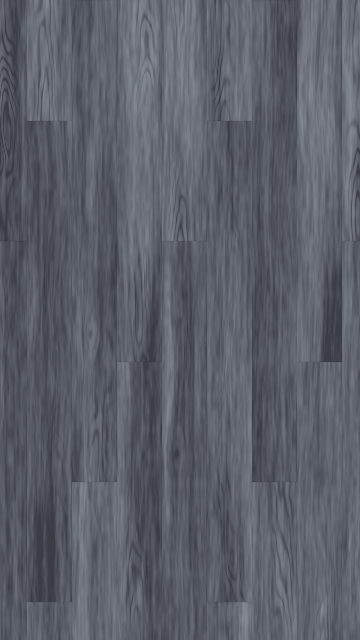
Reproduce this texture procedurally as a Shadertoy shader.

```glsl
// Blue-grey wood plank floor: eight columns of long boards with stepped end joints

float hash(vec2 p) {
    return fract(sin(dot(p, vec2(127.1, 311.7))) * 43758.5453);
}

float noise(vec2 p) {
    vec2 i = floor(p), f = fract(p);
    f = f * f * (3.0 - 2.0 * f);
    return mix(mix(hash(i), hash(i + vec2(1, 0)), f.x),
               mix(hash(i + vec2(0, 1)), hash(i + vec2(1, 1)), f.x), f.y);
}

// Long streaks along the board, from broad bands to fine pores
float streaks(vec2 p) {
    return 0.85 * (noise(p * vec2(2.3, 0.11)) - 0.5)
         + 0.50 * (noise(p * vec2(6.0, 0.22) + 17.0) - 0.5)
         + 0.46 * (noise(p * vec2(14.0, 0.6) + 41.0) - 0.5)
         + 0.50 * (noise(p * vec2(25.0, 1.7) + 73.0) - 0.5)
         + 0.34 * (noise(p * vec2(36.0, 5.0) + 97.0) - 0.5);
}

void mainImage(out vec4 fragColor, in vec2 fragCoord) {
    const float boardLength = 10.704;
    float pixel = 8.0 / iResolution.x;

    // Board layout: one unit is a board width, each column steps up a quarter length
    vec2 uv = fragCoord * pixel - vec2(0.593, 0.835);
    float column = floor(uv.x);
    float along = uv.y - column * boardLength * 0.25;
    float row = floor(along / boardLength);
    vec2 board = vec2(uv.x - column, along - row * boardLength);
    vec2 id = vec2(column, row);
    float seed = hash(id + 3.7);
    vec2 offset = vec2(seed * 91.0, hash(id + 8.1) * 67.0);

    // A small knot on some boards, pushing the grain aside
    vec2 knotPos = vec2(0.3 + 0.4 * hash(id + 1.3), boardLength * (0.15 + 0.7 * hash(id + 5.9)));
    vec2 toKnot = (board - knotPos) * vec2(1.0, 0.5);
    float knotDist = dot(toKnot, toKnot);
    float hasKnot = step(0.6, hash(id + 12.4));
    vec2 p = board + offset;
    p.x -= hasKnot * toKnot.x * 0.7 * exp(-knotDist * 30.0);
    p.x += 0.12 * (noise(vec2(p.x * 1.5, p.y * 0.5)) - 0.5);

    float tone = 0.56 + 0.25 * (seed - 0.5) + streaks(p);

    // Flame-shaped growth rings around a wandering heart line
    float heart = 0.3 + 0.4 * hash(id + 21.0) + 0.3 * (noise(vec2(offset.x, p.y * 0.4)) - 0.5);
    float fromHeart = board.x - heart;
    float level = 9.0 * sqrt(fromHeart * fromHeart + 0.003) + 0.7 * p.y
                + 5.0 * noise(p * vec2(2.6, 0.5)) + 0.9 * noise(p * vec2(9.0, 2.0))
                + hasKnot * 2.0 * exp(-knotDist * 40.0);
    float ring = 0.5 + 0.5 * sin(6.2832 * level);
    float flame = smoothstep(0.36, 0.06, abs(fromHeart))
                * smoothstep(0.42, 0.72, noise(vec2(offset.y, p.y * 0.27)) + 0.3 * (seed - 0.4));
    float ringStrength = 0.5 + noise(p * vec2(5.0, 1.1) + 29.0);
    tone += flame * ringStrength * (0.2 - 0.55 * ring * ring * ring);

    // Knot core
    tone -= hasKnot * 0.6 * exp(-knotDist * 420.0);

    // Dark heartwood stain fading up from the lower end of some boards
    float stainX = 0.25 + 0.5 * hash(id + 31.0);
    float stain = smoothstep(0.42, 0.12, abs(board.x - stainX + 0.2 * (noise(p * vec2(1.0, 0.6)) - 0.5)));
    tone -= 0.5 * stain * smoothstep(3.6, 0.6, board.y) * step(0.5, hash(id + 44.0));

    // Barely visible seams at long sides and end joints
    float side = min(board.x, 1.0 - board.x);
    float end = min(board.y, boardLength - board.y);
    tone -= 0.1 * (1.0 - smoothstep(0.0, 0.01 + pixel, side));
    tone -= 0.12 * (1.0 - smoothstep(0.0, 0.01 + pixel, end));

    vec3 wood = mix(vec3(0.275, 0.287, 0.318), vec3(0.452, 0.472, 0.502), clamp(tone, -0.25, 1.3));
    fragColor = vec4(wood, 1.0);
}
```
